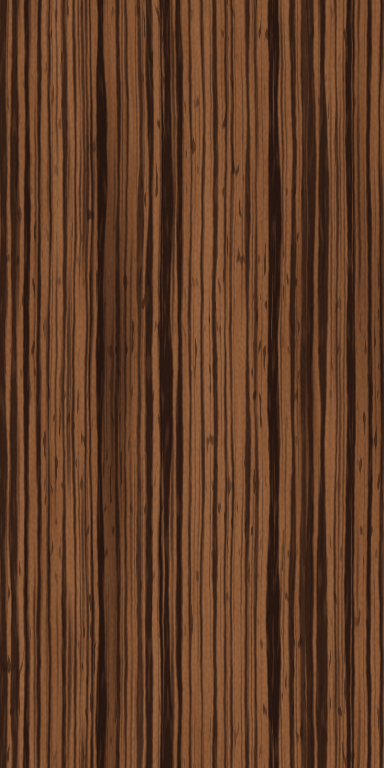
Write a Shadertoy shader that draws this texture.

```glsl
const vec3 LIGHT_WOOD = vec3(0.575, 0.380, 0.243);
const vec3 WARM_WOOD  = vec3(0.465, 0.285, 0.165);
const vec3 DARK_GRAIN = vec3(0.140, 0.078, 0.056);

float hash(vec2 p) {
    vec3 q = fract(vec3(p.xyx) * 0.1031);
    q += dot(q, q.yzx + 33.33);
    return fract((q.x + q.y) * q.z);
}

vec2 gradient(vec2 cell) {
    float angle = 6.2832 * hash(cell);
    return vec2(cos(angle), sin(angle));
}

// Gradient noise, roughly -0.7 to 0.7
float noise(vec2 p) {
    vec2 i = floor(p), f = fract(p);
    vec2 u = f * f * f * (f * (f * 6.0 - 15.0) + 10.0);
    vec2 e = vec2(0.0, 1.0);
    float low  = mix(dot(gradient(i), f), dot(gradient(i + e.yx), f - e.yx), u.x);
    float high = mix(dot(gradient(i + e.xy), f - e.xy), dot(gradient(i + e.yy), f - e.yy), u.x);
    return mix(low, high, u.y);
}

// Jittered vertical lines whose width drifts along their length
float stripes(vec2 p, float count, float thin, float thick, float blur, float seed) {
    float x = p.x * count;
    float soft = blur + 0.6 * count / iResolution.x;
    float ink = 0.0;
    for (int k = -1; k <= 1; k++) {
        float id = floor(x) + float(k);
        vec2 key = vec2(id + 50.0, seed);
        float center = id + 0.5 + 0.7 * (hash(key) - 0.5);
        center += 0.16 * noise(vec2(id * 3.7 + seed, p.y * 2.3));
        float size = hash(key + 17.0);
        float halfWidth = mix(thin, thick, size * size);
        halfWidth *= 1.0 + 0.9 * noise(vec2(id * 5.3 + seed, p.y * 3.0 + seed));
        float tone = mix(0.7, 1.0, hash(key + 41.0));
        float line = 1.0 - smoothstep(-soft, soft, abs(x - center) - halfWidth);
        ink = max(ink, line * tone);
    }
    return ink;
}

// Short dashes stretched along the grain
float pores(vec2 p, vec2 density, float threshold) {
    return smoothstep(threshold, threshold + 0.2, noise(p * density + 31.0));
}

void mainImage(out vec4 fragColor, in vec2 fragCoord) {
    vec2 p = fragCoord / iResolution.x;

    // Gentle bending of the grain
    vec2 g = p;
    g.x += 0.010 * noise(vec2(p.x * 4.0, p.y * 1.6));
    g.x += 0.0025 * noise(vec2(p.x * 24.0, p.y * 9.0));
    g.x += 0.0012 * noise(vec2(p.x * 50.0, p.y * 38.0));

    // Ground colour with slow bands and fine fibres
    float band = noise(vec2(g.x * 9.0 + 4.0, g.y * 0.5));
    float fibre = noise(vec2(g.x * 118.0, g.y * 5.0));
    float speckle = noise(p * vec2(150.0, 85.0));
    vec3 color = mix(LIGHT_WOOD, WARM_WOOD, clamp(0.4 + 1.0 * band + 0.7 * fibre, 0.0, 1.0));

    // Dark growth lines, bold and fine
    float bold = stripes(g, 35.0, 0.10, 0.40, 0.06, 3.0);
    float fine = stripes(g, 72.0, 0.02, 0.28, 0.10, 11.0);
    fine *= smoothstep(-0.35, 0.2, noise(vec2(g.x * 40.0, g.y * 2.5)));
    float shade = 0.40 * smoothstep(0.15, 0.5, band);

    // Pores, thinned out along the boards
    float flecks = pores(g, vec2(105.0, 17.0), 0.26);
    flecks *= smoothstep(-0.3, 0.3, noise(g * vec2(14.0, 2.0) + 9.0));

    float ink = 1.0 - (1.0 - 0.97 * bold) * (1.0 - 0.66 * fine)
                    * (1.0 - shade) * (1.0 - 0.6 * flecks);
    // Lighter threads inside the dark lines
    ink -= 0.22 * bold * smoothstep(0.05, 0.5, noise(g * vec2(125.0, 11.0) + 70.0));
    color = mix(color, DARK_GRAIN, clamp(ink, 0.0, 1.0));

    color *= 1.0 + 0.10 * speckle + 0.08 * fibre;
    fragColor = vec4(color, 1.0);
}
```
